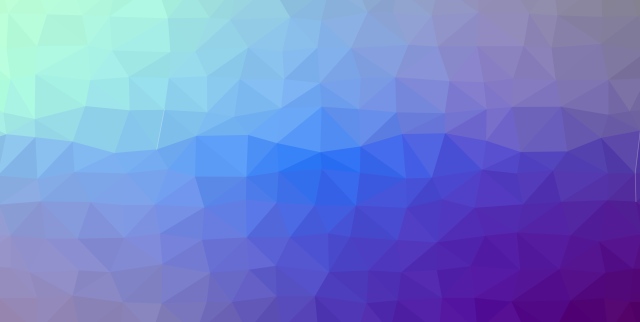
Give the GLSL for this background, as a WebGL 1 fragment shader.

```glsl
precision highp float;

// Low-poly backdrop: a wavy, jittered grid is split into flat triangles.
// Each facet takes the colour of a five by five gradient mesh at its centroid,
// with a crease along one wavy row where the colour steps darker.

uniform vec2 u_resolution;

const float TAU = 6.2831853;
const float ASPECT = 1.9845;              // canvas width over height
const vec2 CELL = vec2(ASPECT / 16.0, 0.098);
const vec2 GRID_ORIGIN = vec2(0.0, 0.068);
const vec2 JITTER = vec2(0.54, 0.30);     // full vertex range, in cells
const vec2 CALM_CENTRE = vec2(8.5, 5.2);  // grid point with little jitter
const float CALM_RADIUS = 3.5;            // in cells
const float CREASE_ROW = 5.0;
const float CREASE_LIFT = 0.045;          // colour shift above the crease
const float WAVE_HEIGHT = 0.32;           // in cells, on the crease row
const float WAVE_COLUMNS = 5.06;          // wavelength, in cells
const float WAVE_DECAY = 0.8;             // fading per row off the crease
const float FACET_CONTRAST = 0.035;
const float SEAM_SHARE = 0.025;           // share of edges with a light seam
const float SEAM_WIDTH = 0.0016;
const float SEAM_LIGHT = 0.22;

// Gradient mesh, left to right in each row
const vec3 MINT       = vec3(0.74, 1.00, 0.84);
const vec3 PALE_AQUA  = vec3(0.67, 0.96, 0.88);
const vec3 POWDER     = vec3(0.54, 0.72, 0.88);
const vec3 MAUVE      = vec3(0.59, 0.57, 0.74);
const vec3 GREY       = vec3(0.51, 0.50, 0.56);

const vec3 SEAFOAM    = vec3(0.69, 1.00, 0.87);
const vec3 AQUA       = vec3(0.58, 0.86, 0.92);
const vec3 SKY        = vec3(0.47, 0.67, 0.95);
const vec3 LAVENDER   = vec3(0.53, 0.49, 0.80);
const vec3 SLATE      = vec3(0.47, 0.43, 0.62);

const vec3 SOFT_BLUE  = vec3(0.53, 0.73, 0.92);
const vec3 CORNFLOWER = vec3(0.45, 0.67, 0.95);
const vec3 AZURE      = vec3(0.15, 0.46, 0.98);
const vec3 INDIGO     = vec3(0.32, 0.29, 0.82);
const vec3 DUSK       = vec3(0.32, 0.23, 0.64);

const vec3 LILAC      = vec3(0.58, 0.58, 0.80);
const vec3 PERIWINKLE = vec3(0.48, 0.53, 0.86);
const vec3 COBALT     = vec3(0.30, 0.33, 0.84);
const vec3 VIOLET     = vec3(0.33, 0.14, 0.68);
const vec3 PURPLE     = vec3(0.33, 0.07, 0.55);

const vec3 ROSE_GREY  = vec3(0.61, 0.54, 0.70);
const vec3 HEATHER    = vec3(0.51, 0.50, 0.72);
const vec3 IRIS       = vec3(0.31, 0.23, 0.71);
const vec3 GRAPE      = vec3(0.33, 0.05, 0.60);
const vec3 PLUM       = vec3(0.32, 0.00, 0.38);

float hash(vec2 p) {
  vec3 q = fract(p.xyx * 0.1031 + 0.37);
  q += dot(q, q.yzx + 33.33);
  return fract((q.x + q.y) * q.z);
}

// Five evenly spaced stops over t = 0..4
vec3 ramp(vec3 a, vec3 b, vec3 c, vec3 d, vec3 e, float t) {
  vec3 col = mix(a, b, clamp(t, 0.0, 1.0));
  col = mix(col, c, clamp(t - 1.0, 0.0, 1.0));
  col = mix(col, d, clamp(t - 2.0, 0.0, 1.0));
  return mix(col, e, clamp(t - 3.0, 0.0, 1.0));
}

vec3 gradientMesh(vec2 p) {
  vec2 t = 4.0 * vec2(p.x / ASPECT, p.y);
  return ramp(
    ramp(ROSE_GREY, HEATHER, IRIS, GRAPE, PLUM, t.x),
    ramp(LILAC, PERIWINKLE, COBALT, VIOLET, PURPLE, t.x),
    ramp(SOFT_BLUE, CORNFLOWER, AZURE, INDIGO, DUSK, t.x),
    ramp(SEAFOAM, AQUA, SKY, LAVENDER, SLATE, t.x),
    ramp(MINT, PALE_AQUA, POWDER, MAUVE, GREY, t.x), t.y);
}

// Grid point: jitter plus a wave that flips and fades away from the crease
vec2 vertex(vec2 id) {
  vec2 offset = (vec2(hash(id + 7.0), hash(id + 41.0)) - 0.5) * JITTER;
  offset *= smoothstep(0.0, CALM_RADIUS, distance(id, CALM_CENTRE));
  float row = id.y - CREASE_ROW;
  float phase = TAU * ((id.x - 0.5) / WAVE_COLUMNS + 0.5 * row);
  offset.y += WAVE_HEIGHT * exp(-WAVE_DECAY * abs(row)) * cos(phase);
  return GRID_ORIGIN + (id + offset) * CELL;
}

// Signed distance to the line a-b, positive on its left
float side(vec2 p, vec2 a, vec2 b) {
  vec2 e = normalize(b - a);
  return e.x * (p.y - a.y) - e.y * (p.x - a.x);
}

float segment(vec2 p, vec2 a, vec2 b) {
  vec2 e = b - a;
  return length(p - a - e * clamp(dot(p - a, e) / dot(e, e), 0.0, 1.0));
}

// One counter-clockwise facet: weighted colour in rgb, coverage in a
vec4 facet(vec2 p, vec2 a, vec2 b, vec2 c, float lift, float seed, float pixel) {
  float d = min(side(p, a, b), min(side(p, b, c), side(p, c, a)));
  float cover = clamp(0.5 + d / pixel, 0.0, 1.0);
  vec3 col = gradientMesh((a + b + c) / 3.0 + vec2(0.0, lift));
  return vec4(col + (seed - 0.5) * FACET_CONTRAST, 1.0) * cover;
}

void main() {
  float pixel = 1.0 / u_resolution.y;
  vec2 p = gl_FragCoord.xy / u_resolution * vec2(ASPECT, 1.0);
  vec2 home = floor((p - GRID_ORIGIN) / CELL);
  vec4 sum = vec4(0.0);
  float seam = 0.0;

  for (int j = -1; j <= 1; j++) {
    for (int i = -1; i <= 1; i++) {
      vec2 id = home + vec2(float(i), float(j));
      vec2 a = vertex(id), b = vertex(id + vec2(1.0, 0.0));
      vec2 c = vertex(id + 1.0), d = vertex(id + vec2(0.0, 1.0));
      float row = id.y - CREASE_ROW;
      float lift = CREASE_LIFT * step(0.0, row) * exp(-0.5 * abs(row));

      // Split the quad along its shorter diagonal
      bool rising = distance(a, c) < distance(b, d);
      sum += facet(p, a, b, rising ? c : d, lift, hash(id + 83.0), pixel);
      sum += facet(p, rising ? a : b, c, d, lift, hash(id + 127.0), pixel);

      // A few hairline seams on upright edges
      float line = 1.0 - smoothstep(0.0, SEAM_WIDTH + pixel * 0.5, segment(p, a, d));
      seam = max(seam, line * step(hash(id + 211.0), SEAM_SHARE));
    }
  }

  vec3 col = sum.rgb / max(sum.a, 0.001);
  gl_FragColor = vec4(mix(col, vec3(1.0), seam * SEAM_LIGHT), 1.0);
}
```
